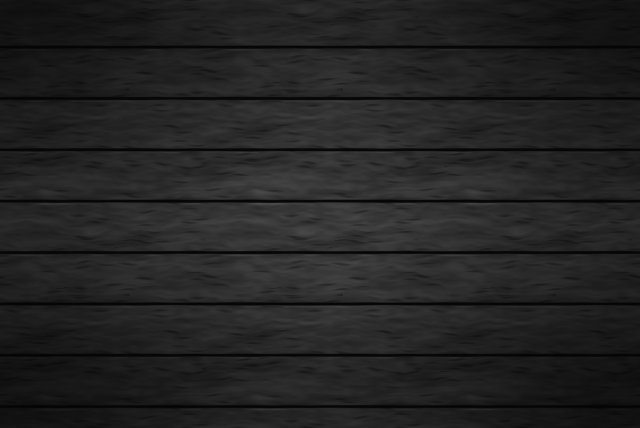
Give the GLSL for this texture, as a WebGL 2 fragment shader.

```glsl
#version 300 es
precision highp float;
// Dark weathered planks laid horizontally, lit softly from the middle.
// Wrapping value noise stretched along the boards makes the grain, cellular
// noise the cracks; the grain repeats three times across and every four boards.
uniform vec2 u_resolution;
out vec4 fragColor;

const float PI = 3.14159265;
const float REPEATS = 3.0;       // grain repeats across
const float BOARDS = 8.0;        // boards down, the wrapping one is taller
const float PITCH = 0.12;        // board height
const float FIRST_GROOVE = 0.11; // distance of the first groove from the top
const float CENTRE_GREY = 0.223;
const float CORNER_GREY = 0.068;
const vec3 GROOVE_COLOUR = vec3(0.018);

float hash(vec2 p) {
  vec3 q = fract(p.xyx * vec3(0.1031, 0.1030, 0.0973));
  q += dot(q, q.yzx + 33.33);
  return fract((q.x + q.y) * q.z);
}

// Value noise on a grid of cells, wrapping along x
float grain(vec2 p, vec2 cells, float seed) {
  p *= cells;
  vec2 i = floor(p), f = fract(p);
  f = f * f * (3.0 - 2.0 * f);
  float x0 = mod(i.x, cells.x), x1 = mod(i.x + 1.0, cells.x);
  float y = i.y + seed * 61.0 + 7.0;
  return mix(mix(hash(vec2(x0, y)), hash(vec2(x1, y)), f.x),
             mix(hash(vec2(x0, y + 1.0)), hash(vec2(x1, y + 1.0)), f.x), f.y);
}

// Sparse elongated cracks: cellular noise keeping only a share of the cells
float cracks(vec2 p, vec2 cells, float seed, float share) {
  p *= cells;
  vec2 base = floor(p);
  float mark = 0.0;
  for (int j = -1; j <= 1; j++) {
    for (int i = -1; i <= 1; i++) {
      vec2 cell = base + vec2(i, j);
      vec2 id = vec2(mod(cell.x, cells.x), cell.y + seed * 43.0 + 11.0);
      vec2 centre = cell + vec2(hash(id + 3.7), hash(id + 19.1));
      vec2 d = (p - centre) * vec2(1.1, 2.2);
      float present = step(hash(id + 41.3), share);
      mark = max(mark, present * (1.0 - smoothstep(0.1, 0.85, length(d))));
    }
  }
  return mark;
}

// Soft spot at a place on the board, wrapping along x
float spot(vec2 p, vec2 centre, vec2 size) {
  vec2 d = p - centre;
  d.x -= round(d.x);
  d /= size;
  return exp(-dot(d, d));
}

// Relative brightness of the wood at p, in units of one grain repeat and one board
float wood(vec2 p, float kind) {
  float phase = kind * 1.9;
  vec2 bent = p;
  bent.y += 0.035 * sin(2.0 * PI * p.x + phase + 4.0 * p.y)
          + 0.018 * sin(6.0 * PI * p.x + phase * 2.3 - 5.0 * p.y)
          + 0.010 * sin(14.0 * PI * p.x + phase * 3.1 + 9.0 * p.y);
  float broad = grain(bent, vec2(5.0, 5.0), kind) - 0.5;
  float streak = grain(bent, vec2(9.0, 14.0), kind + 4.0) - 0.5;
  float fibre = grain(bent, vec2(24.0, 24.0), kind + 8.0) - 0.5;

  const vec2 KNOTS[4] = vec2[4](vec2(0.35, 0.88), vec2(0.27, 0.72),
                                vec2(0.18, 0.18), vec2(0.64, 0.74));
  vec2 knotAt = KNOTS[int(kind)];
  float knot = spot(bent, knotAt, vec2(0.17, 0.16));
  float pale = spot(bent, vec2(knotAt.x + 0.08, 1.0 - knotAt.y), vec2(0.2, 0.14));
  float crack = cracks(bent, vec2(13.0, 11.0), kind, 0.13 + 0.5 * knot);

  float shade = 1.0 + 0.20 * broad + 0.26 * streak + 0.20 * fibre;
  shade += pale * (0.07 + 0.25 * streak);
  return shade * (1.0 - 0.12 * knot) * (1.0 - 0.30 * crack);
}

void main() {
  vec2 uv = gl_FragCoord.xy / u_resolution;
  float pixel = 1.0 / u_resolution.y;

  // Board index and place on the board, counted down from the first groove
  float down = fract(1.0 - uv.y - FIRST_GROOVE);
  float board = min(floor(down / PITCH), BOARDS - 1.0);
  float above = down - board * PITCH;
  float height = board < BOARDS - 1.5 ? PITCH : 1.0 - PITCH * (BOARDS - 1.0);
  float kind = mod(board, 4.0);
  vec2 p = vec2(uv.x * REPEATS, above / PITCH);

  // Light falls off smoothly and equally toward opposite edges
  vec2 fall = sin(PI * (uv - 0.5));
  float light = mix(CENTRE_GREY, CORNER_GREY, 0.5 * dot(fall, fall));
  vec3 colour = vec3(light * wood(p, kind));

  // Worn pale rim below each groove, shaded edges, then the groove itself
  float edge = min(above, height - above);
  float wear = grain(vec2(p.x, 0.0), vec2(11.0, 1.0), kind + 20.0);
  float rim = exp(-pow((above - 0.0065) / 0.0022, 2.0));
  colour *= 1.0 + 0.35 * rim * smoothstep(0.45, 0.95, wear);
  colour *= 1.0 - 0.22 * exp(-edge / 0.006);
  float halfWidth = 0.0020 + 0.0010 * wear;
  float groove = 1.0 - smoothstep(halfWidth - pixel * 0.5, halfWidth + 0.0012 + pixel * 0.5, edge);
  colour = mix(colour, GROOVE_COLOUR, groove * 0.95);

  fragColor = vec4(colour, 1.0);
}
```
